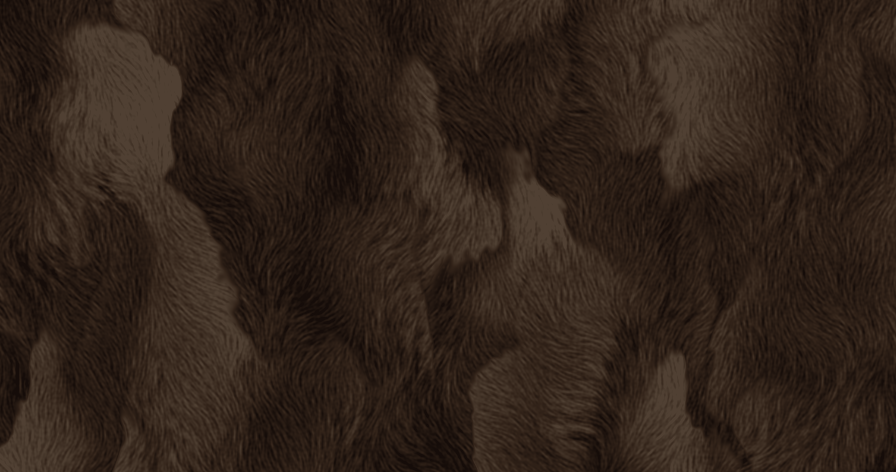
Reproduce this texture procedurally as a WebGL 2 fragment shader.

```glsl
#version 300 es
precision highp float;
// Patchwork of dark brown fur pelts, overlapping in long ragged vertical patches.

uniform vec2 u_resolution;
out vec4 fragColor;

const float TAU = 6.2832;
const vec2 CELL = vec2(0.21, 0.37); // spacing of the pelts, in canvas heights
const float MID_TONE = 0.47;
const float PELT_CONTRAST = 1.38;

vec4 hash4(vec2 id) {
    vec4 h = fract(id.xyxy * vec4(0.1031, 0.1030, 0.0973, 0.1099));
    h += dot(h, h.wzxy + 33.33);
    return fract((h.xxyz + h.yzzw) * h.zywx);
}

float gradientDot(vec2 corner, vec2 offset) {
    float angle = TAU * hash4(corner).x;
    return dot(vec2(cos(angle), sin(angle)), offset);
}

float gradientNoise(vec2 p) {
    vec2 i = floor(p), f = p - i;
    vec2 w = f * f * f * (f * (f * 6.0 - 15.0) + 10.0);
    vec2 e = vec2(1.0, 0.0);
    float low = mix(gradientDot(i, f), gradientDot(i + e, f - e), w.x);
    float high = mix(gradientDot(i + e.yx, f - e.yx), gradientDot(i + e.xx, f - e.xx), w.x);
    return mix(low, high, w.y);
}

vec2 noisePair(vec2 p) {
    return vec2(gradientNoise(p), gradientNoise(p + vec2(37.2, 91.7)));
}

// Direction in which the hair lies: mostly downward, with swirls
vec2 hairDirection(vec2 p) {
    float angle = -0.22 * TAU + 1.7 * gradientNoise(p * 2.3) + 1.6 * gradientNoise(p * 6.5 + 17.0);
    return vec2(cos(angle), sin(angle));
}

// Noise smeared along the hair gives strands
float strands(vec2 p, vec2 dir, float frequency, float reach) {
    float sum = 0.0;
    for (int k = -3; k <= 3; k++) {
        sum += gradientNoise((p + dir * reach * float(k) / 3.0) * frequency);
    }
    return sum / 7.0;
}

// Lays one pelt over the tone beneath it: crisp on one side, fading on the other
float layPelt(float under, vec2 p, vec2 id, float fray) {
    vec4 place = hash4(id + 11.0);
    vec4 look = hash4(id + 57.0);
    vec2 size = mix(vec2(0.08, 0.16), vec2(0.15, 0.33), place.zw);
    vec2 q = p - (id + 0.5 + 0.8 * (place.xy - 0.5)) * CELL;
    q.x += (look.x - 0.5) * 0.5 * q.y;

    float edge = (length(q / size) - 1.0) * size.x + fray;
    float side = clamp(q.x / size.x, -1.0, 1.0) * (look.y < 0.5 ? -1.0 : 1.0);
    float fade = smoothstep(-0.4, 0.9, side);
    float softness = mix(0.009, 0.07, fade);
    float cover = 1.0 - smoothstep(-softness, 0.004, edge);

    float tone = mix(0.14, 0.94, look.z) - 0.20 * side;
    float shadow = 0.35 * (1.0 - fade) * exp(-max(edge, 0.0) / 0.018);
    return mix(under * (1.0 - shadow), tone, cover);
}

float peltTone(vec2 p, float fray) {
    vec2 base = floor(p / CELL);
    float tone = 0.38;
    for (int j = 1; j >= -1; j--) {
        for (int i = -1; i <= 1; i++) {
            tone = layPelt(tone, p, base + vec2(i, j), fray);
        }
    }
    return tone;
}

vec3 furColor(float tone) {
    vec3 deep = vec3(0.11, 0.07, 0.05);
    vec3 brown = vec3(0.20, 0.14, 0.10);
    vec3 pale = vec3(0.29, 0.23, 0.18);
    vec3 color = mix(deep, brown, clamp(tone * 2.0, -0.3, 1.0));
    return mix(color, pale, clamp(tone * 2.0 - 1.0, 0.0, 1.25));
}

void main() {
    vec2 p = gl_FragCoord.xy / u_resolution.y + vec2(3.0, 5.0);

    // Hair: short fine strands and broader tufts
    vec2 dir = hairDirection(p);
    float fine = strands(p, dir, 150.0, 0.0075);
    float tufts = strands(p, dir, 48.0, 0.020);
    float ruffle = smoothstep(-0.10, 0.35, gradientNoise(p * 4.0 + 29.0));

    // Pelts with wavering, frayed outlines
    vec2 warped = p + 0.13 * noisePair(p * 3.4) + 0.045 * noisePair(p * 10.0);
    float fray = 0.028 * tufts + 0.014 * fine;
    float tone = peltTone(warped, fray);

    // Uneven light over the nap
    tone += 0.20 * gradientNoise(p * 5.5 + 71.0);
    tone = MID_TONE + PELT_CONTRAST * (tone - MID_TONE);
    tone += mix(0.22, 1.05, ruffle) * tufts + 1.2 * fine;

    fragColor = vec4(furColor(tone), 1.0);
}
```
